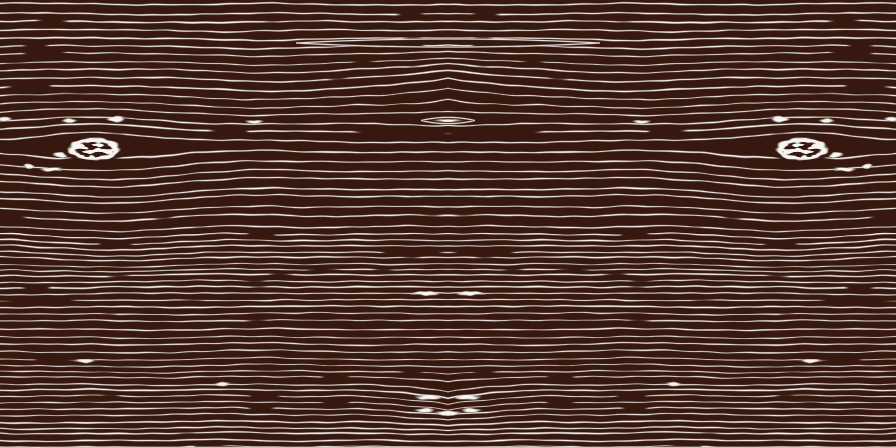
Write a WebGL 1 fragment shader that draws this texture.

```glsl
precision highp float;

// Mirrored wood grain: thin pale ink lines on dark brown, bent around a knot.
// A warped phase field numbers the lines; each gets its own width and gaps,
// then blots, thin lenses and the knot are inked on top.

uniform vec2 u_resolution;

float hash(vec2 p) {
  vec3 q = fract(vec3(p.xyx) * 0.1031);
  q += dot(q, q.yzx + 33.33);
  return fract((q.x + q.y) * q.z);
}

vec2 gradientDir(vec2 cell) {
  float angle = 6.2832 * hash(cell);
  return vec2(cos(angle), sin(angle));
}

float gradientNoise(vec2 p) {
  vec2 i = floor(p), f = fract(p);
  vec2 u = f * f * f * (f * (f * 6.0 - 15.0) + 10.0);
  float a = dot(gradientDir(i), f);
  float b = dot(gradientDir(i + vec2(1, 0)), f - vec2(1, 0));
  float c = dot(gradientDir(i + vec2(0, 1)), f - vec2(0, 1));
  float d = dot(gradientDir(i + vec2(1, 1)), f - vec2(1, 1));
  return mix(mix(a, b, u.x), mix(c, d, u.x), u.y);
}

float bell(float x, float width) {
  return exp(-x * x / (width * width));
}

// Pushes lines apart above and below a centre
float part(vec2 q, float amount, vec2 reach, float core) {
  return amount * q.y * inversesqrt(q.y * q.y + core * core)
       * bell(q.x, reach.x) * exp(-abs(q.y) / reach.y);
}

// Line count from the top edge; p.x runs outward from the mirror axis
float grainPhase(vec2 p) {
  float t = p.y;
  t -= part(p - vec2(0.79, 0.333), 0.034, vec2(0.20, 0.13), 0.032);
  t -= part(p - vec2(0.0, 0.268), 0.006, vec2(0.10, 0.04), 0.008);
  t += 0.028 * exp(-p.x * 6.0) * bell(p.y - 0.175, 0.06);
  t -= 0.020 * exp(-p.x * 8.0) * bell(p.y - 0.90, 0.06);
  t += 0.008 * gradientNoise(vec2(p.x * 3.5, p.y * 9.0 + 4.0)) * smoothstep(0.0, 0.3, p.x);
  t += 0.0028 * gradientNoise(vec2(p.x * 17.0, p.y * 38.0));
  // Denser bands in the middle and near the bottom
  return 52.0 * t - 3.0 * clamp(t - 0.30, 0.0, 0.22)
       + 23.0 * clamp(t - 0.52, 0.0, 0.15)
       + 8.0 * clamp(t - 0.67, 0.0, 0.13)
       + 20.0 * max(t - 0.80, 0.0);
}

float grainLines(vec2 p, float aa) {
  float phase = grainPhase(p);
  vec2 e = vec2(0.0, 0.001);
  float density = abs(grainPhase(p + e) - grainPhase(p - e)) / 0.002;
  float id = floor(phase);
  float centre = 0.5 + 0.3 * (hash(vec2(id, 7.0)) - 0.5);
  float dist = abs(phase - id - centre) / max(density, 22.0);
  float swell = gradientNoise(vec2(p.x * 13.0, id * 7.31));
  float width = 0.0012 * (0.7 + 0.6 * hash(vec2(id, 2.0)) + 0.9 * swell);
  float present = smoothstep(-0.42, -0.32, gradientNoise(vec2(p.x * 6.0, id * 3.77)));
  return present * (1.0 - smoothstep(width - aa, width + aa, dist));
}

// Ragged filled ellipse
float blot(vec2 p, vec2 centre, vec2 size, float aa) {
  vec2 q = p - centre;
  q.y += 0.004 * gradientNoise(p * vec2(45.0, 60.0));
  float d = (length(q / size) - 1.0) * size.y;
  return 1.0 - smoothstep(-aa, aa, d);
}

// Thin pointed outline lying along the grain
float lens(vec2 p, vec2 centre, vec2 size, float aa) {
  vec2 q = abs(p - centre);
  float edge = size.y * (1.0 - pow(min(q.x / size.x, 1.0), 2.0));
  float stroke = 1.0 - smoothstep(0.0013 - aa, 0.0013 + aa, abs(q.y - edge));
  return stroke * step(q.x, size.x);
}

void main() {
  vec2 uv = gl_FragCoord.xy / u_resolution;
  vec2 p = vec2(abs(uv.x - 0.5) * 2.0, 1.0 - uv.y);
  float aa = 0.9 / u_resolution.y;
  float ink = grainLines(p, aa);

  // Lenses on the mirror axis
  ink = max(ink, lens(p, vec2(0.0, 0.096), vec2(0.34, 0.009), aa));
  ink = max(ink, lens(p, vec2(0.0, 0.269), vec2(0.06, 0.007), aa));
  ink = max(ink, blot(p, vec2(0.0, 0.269), vec2(0.024, 0.003), aa));

  // Blots near the axis
  ink = max(ink, blot(p, vec2(0.050, 0.655), vec2(0.030, 0.0045), aa));
  ink = max(ink, blot(p, vec2(0.042, 0.887), vec2(0.026, 0.0045), aa));
  ink = max(ink, blot(p, vec2(0.000, 0.922), vec2(0.025, 0.0050), aa));
  ink = max(ink, blot(p, vec2(0.052, 0.916), vec2(0.018, 0.0040), aa));

  // Blots around the knot and along the lower grain
  ink = max(ink, blot(p, vec2(0.742, 0.266), vec2(0.018, 0.0055), aa));
  ink = max(ink, blot(p, vec2(0.845, 0.269), vec2(0.014, 0.0040), aa));
  ink = max(ink, blot(p, vec2(0.990, 0.266), vec2(0.014, 0.0040), aa));
  ink = max(ink, blot(p, vec2(0.865, 0.346), vec2(0.015, 0.0050), aa));
  ink = max(ink, blot(p, vec2(0.885, 0.378), vec2(0.022, 0.0045), aa));
  ink = max(ink, blot(p, vec2(0.935, 0.371), vec2(0.011, 0.0045), aa));
  ink = max(ink, blot(p, vec2(0.432, 0.272), vec2(0.016, 0.0040), aa));
  ink = max(ink, blot(p, vec2(0.810, 0.806), vec2(0.020, 0.0045), aa));
  ink = max(ink, blot(p, vec2(0.505, 0.857), vec2(0.016, 0.0035), aa));

  // Knot: clear halo, pale rim and a mottled core
  vec2 k = (p - vec2(0.79, 0.333)) / vec2(0.056, 0.025);
  float r = length(k) + 0.16 * gradientNoise(k * 2.5 + 9.0);
  float soft = aa / 0.025;
  float rim = smoothstep(0.70 - soft, 0.70 + soft, r);
  float mottle = smoothstep(-0.12, 0.12, gradientNoise(k * vec2(2.6, 3.2) + 3.0));
  float knot = max(rim, mottle) * (1.0 - smoothstep(1.0 - soft, 1.0 + soft, r));
  ink = max(ink * smoothstep(1.12, 1.35, r), knot);

  // Pale bottom border
  ink = max(ink, 0.8 * (1.0 - smoothstep(0.001, 0.005, uv.y)));
  gl_FragColor = vec4(mix(vec3(0.21, 0.095, 0.055), vec3(0.97, 0.96, 0.95), ink), 1.0);
}
```
